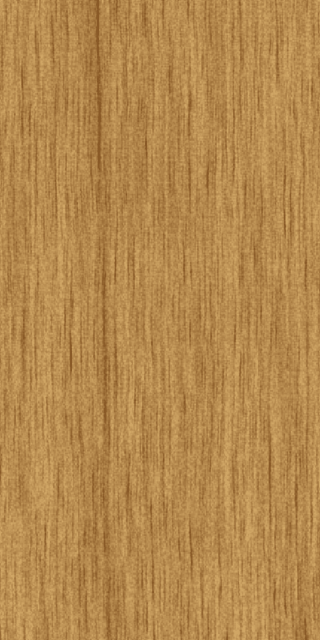
Write a Shadertoy shader that draws this texture.

```glsl
// Honey-brown wood veneer with a fine vertical grain and one dark growth band.
// Stretched value noise gives the fibres, jittered cells hold long tapered pores,
// and their summed tone blends between a dark and a light wood colour.

const vec3 DARK_WOOD = vec3(0.625, 0.445, 0.228);
const vec3 LIGHT_WOOD = vec3(0.765, 0.597, 0.353);

float hash(vec2 p) {
    return fract(sin(dot(p, vec2(127.1, 311.7))) * 43758.5453);
}

// Smooth value noise, centred on zero
float noise(vec2 p) {
    vec2 i = floor(p);
    vec2 f = fract(p);
    f = f * f * (3.0 - 2.0 * f);
    float low = mix(hash(i), hash(i + vec2(1.0, 0.0)), f.x);
    float high = mix(hash(i + vec2(0.0, 1.0)), hash(i + vec2(1.0, 1.0)), f.x);
    return mix(low, high, f.y) - 0.5;
}

// One layer of thin tapered dashes, one per occupied cell
float pores(vec2 p, vec2 cells, float density, float halfWidth, float seed) {
    vec2 q = p * cells + vec2(seed * 0.37, 0.0);
    float column = floor(q.x);
    q.y += hash(vec2(column, seed)) * 9.0;
    vec2 id = vec2(column, floor(q.y)) + seed;
    float present = step(hash(id + 3.1), density);
    float halfLength = mix(0.2, 0.49, hash(id + 7.7));
    float center = mix(0.25, 0.75, hash(id + 11.3));
    float along = (fract(q.y) - 0.5) / halfLength;
    float taper = sqrt(max(0.0, 1.0 - along * along));
    float across = abs(fract(q.x) - center) / cells.x;
    float body = 1.0 - smoothstep(0.25, 1.0, across / halfWidth);
    return present * body * taper * mix(0.4, 1.0, hash(id + 17.9));
}

// Soft dark stripe around a given position
float stripe(float x, float center, float width) {
    float d = (x - center) / width;
    return exp(-d * d);
}

// Growth band that leans with height, with fainter companions
float growthBands(vec2 p) {
    float center = 0.346 - 0.020 * p.y + 0.010 * noise(vec2(3.0, p.y * 2.0));
    float core = stripe(p.x, center, 0.010);
    float halo = stripe(p.x, center - 0.018, 0.040);
    float side = stripe(p.x, 0.075 + 0.01 * noise(vec2(8.0, p.y * 2.0)), 0.012);
    return 0.50 * core + 0.20 * halo + 0.25 * side;
}

// Long fibres at several widths
float fibres(vec2 p) {
    float tone = 0.28 * noise(p * vec2(8.0, 1.1) + 20.0);
    tone += 0.32 * noise(p * vec2(52.0, 2.2) + 40.0);
    tone += 0.72 * noise(p * vec2(125.0, 6.0) + 60.0);
    return tone;
}

void mainImage(out vec4 fragColor, in vec2 fragCoord) {
    vec2 p = fragCoord / iResolution.x;

    // Slight sideways wander of the grain
    vec2 grain = p;
    grain.x += 0.008 * noise(p * vec2(5.0, 4.0)) + 0.004 * noise(p * vec2(18.0, 16.0));

    float tone = 0.79 + fibres(grain) - growthBands(grain);

    // Pores, from short and narrow to long and wide
    for (int i = 0; i < 4; i++) {
        float k = float(i);
        vec2 cells = vec2(60.0 - 8.0 * k, 7.5 - 1.6 * k);
        float halfWidth = 0.0042 + 0.0003 * k;
        tone -= 0.66 * pores(grain, cells, 0.55 - 0.04 * k, halfWidth, 13.0 * k + 5.0);
    }

    // Fine speckle over the surface
    tone += 0.75 * noise(p * vec2(215.0, 140.0));
    tone += 0.45 * noise(p * vec2(190.0, 235.0) + 90.0);

    fragColor = vec4(mix(DARK_WOOD, LIGHT_WOOD, clamp(tone, -0.6, 1.35)), 1.0);
}
```
